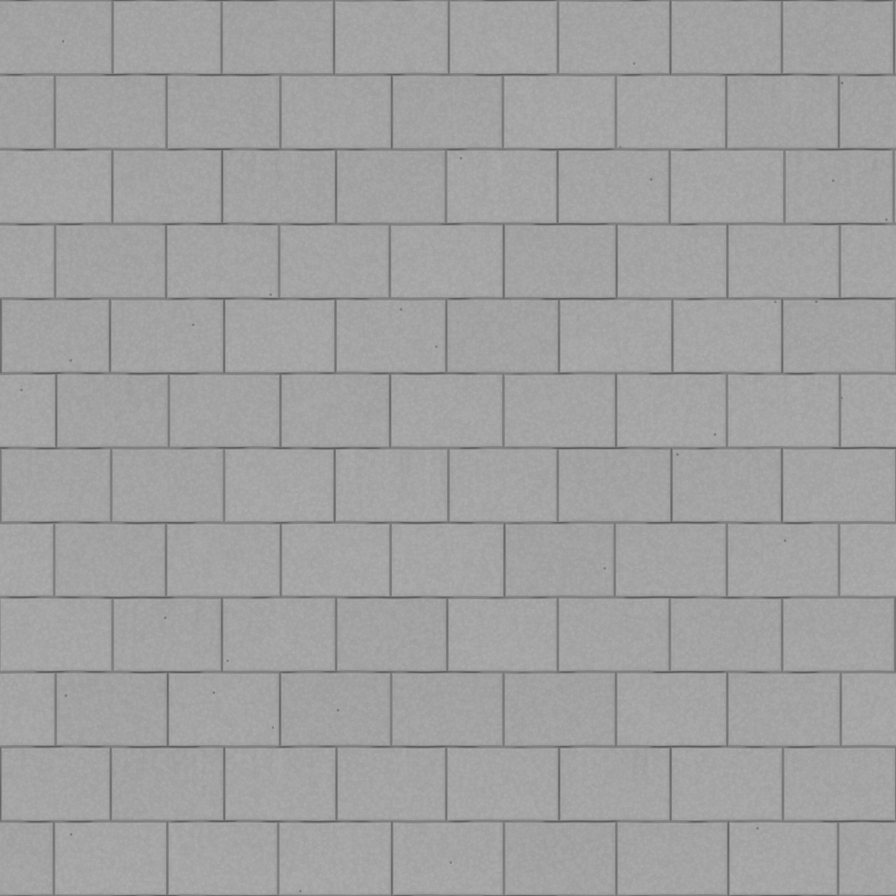
This texture is drawn by a Shadertoy shader. Its source:

```glsl
// Draws a seamless wall of smooth grey concrete blocks in running bond with thin worn joints.

const float TAU = 6.2831853;
const vec2 BLOCKS = vec2(8.0, 12.0);     // repeats across and down
const vec3 FACE = vec3(0.642);
const vec3 JOINT = vec3(0.53);
const vec3 CREVICE = vec3(0.37);

float hash(vec2 p) {
    vec3 q = fract(p.xyx * vec3(0.1031, 0.1030, 0.0973));
    q += dot(q, q.yzx + 33.33);
    return fract((q.x + q.y) * q.z);
}

// Wrapping cellular noise: x = distance to the nearest point, y = its random value
vec2 cellular(vec2 uv, float cells) {
    vec2 p = uv * cells;
    vec2 base = floor(p);
    vec2 nearest = vec2(9.0, 0.0);
    for (int j = -1; j <= 1; j++)
    for (int i = -1; i <= 1; i++) {
        vec2 cell = base + vec2(i, j);
        vec2 id = mod(cell, cells);
        vec2 point = cell + vec2(hash(id + 3.7), hash(id + 71.3));
        float d = distance(p, point);
        if (d < nearest.x) nearest = vec2(d, hash(id + 19.1));
    }
    return nearest;
}

// Layered sines with whole frequencies, so they wrap over the canvas
float waves(float x, float phase) {
    return (sin(TAU * (3.0 * x + phase))
          + sin(TAU * (7.0 * x + 2.3 * phase))
          + sin(TAU * (19.0 * x + 5.1 * phase))) / 3.0;
}

// Antialiased line coverage, faded when thinner than a pixel
float line(float d, float halfWidth, float px) {
    return clamp((halfWidth - d) / px + 0.5, 0.0, 1.0) * min(1.0, 2.0 * halfWidth / px);
}

// Faint clouds, per-block tone and vertical scuffs on the block faces
float faceTone(vec2 uv, vec2 id, vec2 local) {
    float seed = hash(id + 5.3);
    float tone = (seed - 0.5) * 0.016;
    tone += 0.007 * waves(uv.x + 0.06 * waves(uv.y, 0.4), seed) * waves(uv.y, seed + 0.2);
    float scuffed = smoothstep(0.7, 1.0, hash(id + 41.0));
    float streak = waves(uv.x * 5.0, seed) * waves(uv.x * 3.0, 0.3);
    tone += 0.028 * scuffed * streak * smoothstep(0.1, 0.8, local.y);
    return tone - 0.010 * (local.y - 0.5);
}

void mainImage(out vec4 fragColor, in vec2 fragCoord) {
    vec2 uv = fragCoord / iResolution.xy;
    float px = 1.0 / iResolution.y;

    // Courses: every other one is shifted by half a block
    float row = floor(uv.y * BLOCKS.y);
    float shift = 0.5 * (1.0 - mod(row, 2.0));
    float across = uv.x * BLOCKS.x + shift;

    // Nearest upright joint, slightly out of place
    float k = floor(across + 0.5);
    vec2 jointId = vec2(mod(k, BLOCKS.x), row);
    float offset = (hash(jointId + 11.0) - 0.75) * 0.03;
    float side = across - k - offset;
    float dx = abs(side) / BLOCKS.x;
    vec2 id = vec2(mod(k - step(side, 0.0), BLOCKS.x), row);
    vec2 local = vec2(fract(side), fract(uv.y * BLOCKS.y));

    // Nearest level joint, gently wavering
    float r = floor(uv.y * BLOCKS.y + 0.5);
    float phase = hash(vec2(mod(r, BLOCKS.y), 27.0));
    float rise = uv.y - r / BLOCKS.y - 0.0005 * waves(uv.x, phase + 0.3);
    float dy = abs(rise);

    // Block faces with fine grain and a few pits
    vec2 grain = cellular(uv, 256.0);
    vec2 pit = cellular(uv, 72.0);
    vec3 color = FACE + faceTone(uv, id, local);
    color += (grain.y - 0.5) * 0.026 + (0.45 - grain.x) * 0.025;
    color -= 0.14 * step(0.994, pit.y) * (1.0 - smoothstep(0.06, 0.16, pit.x));

    // Soft shade and pale lips beside the joints
    float edge = min(dx, dy);
    color -= 0.025 * (1.0 - smoothstep(0.001, 0.006, edge));
    color += 0.025 * line(abs(rise + 0.0031), 0.0007, px);
    color += 0.020 * line(abs(side / BLOCKS.x - 0.0029), 0.0006, px);

    // Joints, with dark crevices that open and close along them
    float upright = line(dx, 0.0016, px);
    float level = line(dy, 0.0018, px);
    color = mix(color, JOINT, max(upright, level) * 0.9);
    float openLevel = 0.25 + 0.75 * smoothstep(-0.1, 0.35, waves(uv.x, phase));
    float openUpright = 0.35 + 0.5 * hash(jointId + 63.0);
    openUpright *= 0.85 + 0.15 * sin(TAU * (local.y + hash(jointId)));
    float crevice = max(line(dy, 0.0009, px) * openLevel,
                        line(dx, 0.0009, px) * openUpright);
    color = mix(color, CREVICE, crevice);

    fragColor = vec4(color, 1.0);
}
```
